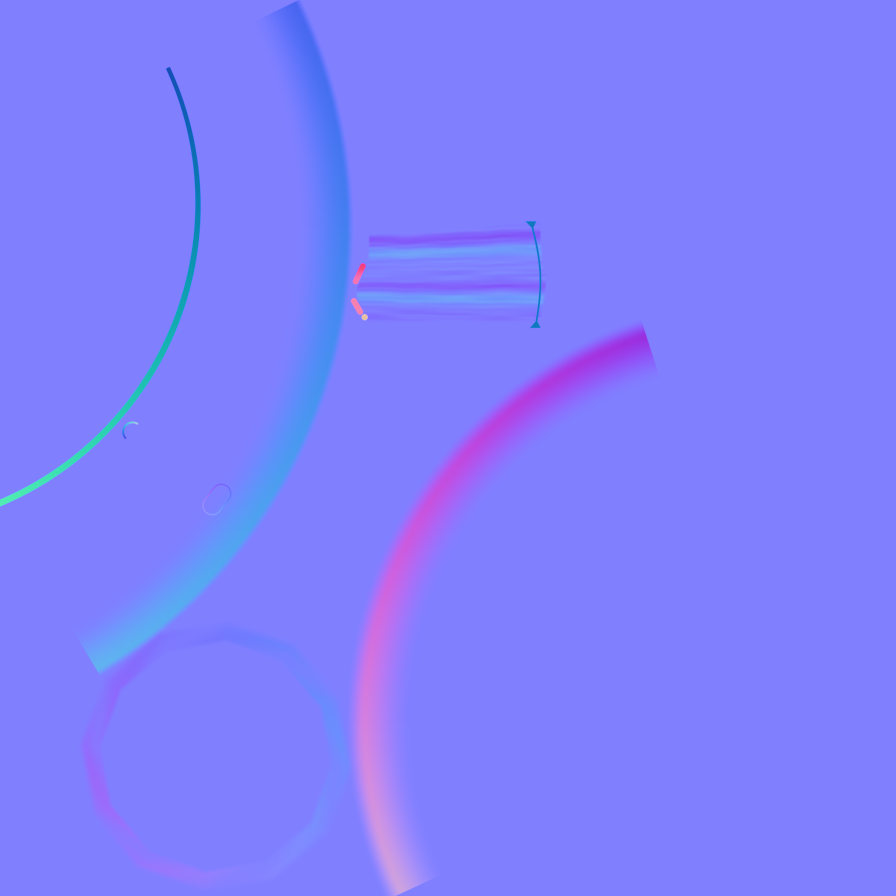
A WebGL 2 fragment shader for this texture map:

```glsl
#version 300 es
precision highp float;
// Tangent-space normal map: bevelled arcs, a faceted ring and a streaked ribbon.
uniform vec2 u_resolution;
out vec4 fragColor;

const float PI = 3.14159265;

// Coverage of a shape from its signed distance (negative inside).
float fill(float dist, float blur) {
    return 1.0 - smoothstep(-blur, blur, dist);
}

float bump(float x, float centre, float width) {
    float t = (x - centre) / width;
    return exp(-t * t);
}

float hash(vec2 p) {
    return fract(sin(dot(p, vec2(127.1, 311.7))) * 43758.5);
}

float noise(vec2 p) {
    vec2 i = floor(p), f = fract(p);
    f = f * f * (3.0 - 2.0 * f);
    return mix(mix(hash(i), hash(i + vec2(1, 0)), f.x),
               mix(hash(i + vec2(0, 1)), hash(i + vec2(1, 1)), f.x), f.y);
}

float segment(vec2 p, vec2 a, vec2 b) {
    vec2 ab = b - a;
    return length(p - a - ab * clamp(dot(p - a, ab) / dot(ab, ab), 0.0, 1.0));
}

// Angular window around a middle direction, in degrees, with radial cuts.
float sector(vec2 q, float middle, float halfSpan, float aa) {
    float m = radians(middle);
    float c = dot(q, vec2(cos(m), sin(m))) / max(length(q), 1e-4);
    return fill((acos(clamp(c, -1.0, 1.0)) - radians(halfSpan)) * length(q), aa);
}

// Bevel: quick rise at the outer rim, slow fade towards the centre.
float bevel(vec2 q, float radius, float rise, float fade) {
    float depth = radius - length(q);
    return smoothstep(-rise, rise, depth) * (1.0 - smoothstep(0.0, fade, depth));
}

vec2 inward(vec2 q) {
    return -q / max(length(q), 1e-4);
}

// Twelve-sided ring whose tilt drifts around the loop.
vec2 ringTilt(vec2 q) {
    float side = PI / 6.0;
    float a = atan(q.y, q.x);
    float local = mod(a - radians(85.0), side) - side * 0.5;
    float r = length(q) * cos(local) / cos(side * 0.5);
    float band = smoothstep(0.126, 0.133, r) * (1.0 - smoothstep(0.144, 0.156, r));
    float facet = 0.8 + 0.35 * sin(6.0 * a + 150.0 * (r - 0.14));
    vec2 drift = vec2(-0.14, 0.13) * cos(a) - vec2(0.10, 0.03) * sin(a);
    return (drift + vec2(0.02, -0.03)) * band * facet;
}

// Ribbon of folds running left to right.
vec2 ribbonTilt(vec2 p, float aa) {
    float t = (p.x - 0.411) / 0.193;
    float h = (p.y - 0.639) / (mix(0.738, 0.753, t) - 0.639);
    float left = 0.412 - 0.014 * bump(h, 0.35, 0.22);
    float right = 0.603 + 0.006 * bump(h, 0.4, 0.25);
    float mask = fill(max(left - p.x, p.x - right), 2.0 * aa)
               * smoothstep(0.0, 0.06, h) * (1.0 - smoothstep(0.96, 1.02, h));
    float y = h + 0.06 * clamp(t, 0.0, 1.0) + 0.015 * (noise(vec2(t * 9.0, 2.0)) - 0.5);
    float valley = bump(y, 0.92, 0.07) + bump(y, 0.42, 0.05) + 0.3 * bump(y, 0.08, 0.08);
    float crest = bump(y, 0.78, 0.065) + bump(y, 0.29, 0.065);
    float streak = noise(vec2(t * 4.0, y * 38.0)) - 0.5;
    vec2 tilt = vec2(0.02, -0.27) * valley + vec2(-0.12, 0.21) * crest;
    return (tilt + vec2(0.03, 0.16) * streak) * mask;
}

// Thin bowed wire with flared ends.
float wire(vec2 p, float aa) {
    float s = (0.753 - p.y) / 0.119;
    float x = 0.5925 + 0.005 * s + 0.008 * sin(PI * clamp(s, 0.0, 1.0));
    float flare = max(0.0, 1.0 - min(s, 1.0 - s) / 0.06);
    float body = fill(abs(p.x - x) - 0.001 - 0.005 * flare, aa);
    return body * fill((abs(s - 0.5) - 0.5) * 0.119, aa);
}

void main() {
    vec2 p = gl_FragCoord.xy / u_resolution;
    float aa = 0.75 / min(u_resolution.x, u_resolution.y);

    // Faceted ring and ribbon
    vec2 tilt = ringTilt(p - vec2(0.241, 0.156)) + ribbonTilt(p, aa);

    // Broad bevelled arcs
    vec2 q = p - vec2(-0.190, 0.746);
    float m = bevel(q, 0.581, 0.005, 0.060) * sector(q, -16.5, 42.4, aa);
    tilt = mix(tilt, inward(q) * 0.48, m);
    q = p - vec2(0.861, 0.193);
    m = bevel(q, 0.464, 0.012, 0.064) * sector(q, 156.3, 48.4, aa);
    tilt = mix(tilt, inward(q) * 0.72, m);

    // Narrow arc, tapering to its upper end
    q = p - vec2(-0.141, 0.772);
    float halfWidth = mix(0.0036, 0.0024, smoothstep(0.6, 0.95, p.y));
    m = fill(abs(length(q) - 0.362) - halfWidth, aa) * sector(q, -32.5, 57.4, aa);
    tilt = mix(tilt, inward(q) * 0.92, m);

    // Small hook and capsule outline
    q = p - vec2(0.148, 0.518);
    m = fill(abs(length(q) - 0.0105) - 0.001, aa) * sector(q, 140.0, 85.0, aa);
    tilt = mix(tilt, -inward(q) * 0.65, m);
    float capsule = segment(p, vec2(0.237, 0.436), vec2(0.247, 0.449)) - 0.0105;
    tilt = mix(tilt, inward(p - vec2(0.242, 0.443)) * 0.25, fill(abs(capsule) - 0.0007, aa));

    // Wire and steep chips at the ribbon ends
    tilt = mix(tilt, vec2(-0.88, -0.05), wire(p, aa));
    m = fill(segment(p, vec2(0.405, 0.703), vec2(0.397, 0.686)) - 0.0033, aa);
    tilt = mix(tilt, vec2(0.92, mix(-0.1, -0.5, smoothstep(0.688, 0.704, p.y))), m);
    m = fill(segment(p, vec2(0.395, 0.664), vec2(0.402, 0.652)) - 0.0033, aa);
    tilt = mix(tilt, vec2(0.93, 0.0), m);
    m = fill(length(p - vec2(0.407, 0.646)) - 0.0035, aa);
    tilt = mix(tilt, vec2(0.82, 0.52), m);

    // Encode the unit normal as colour
    vec3 normal = vec3(tilt, sqrt(max(0.0, 1.0 - dot(tilt, tilt))));
    fragColor = vec4(0.5 + 0.5 * normal, 1.0);
}
```
